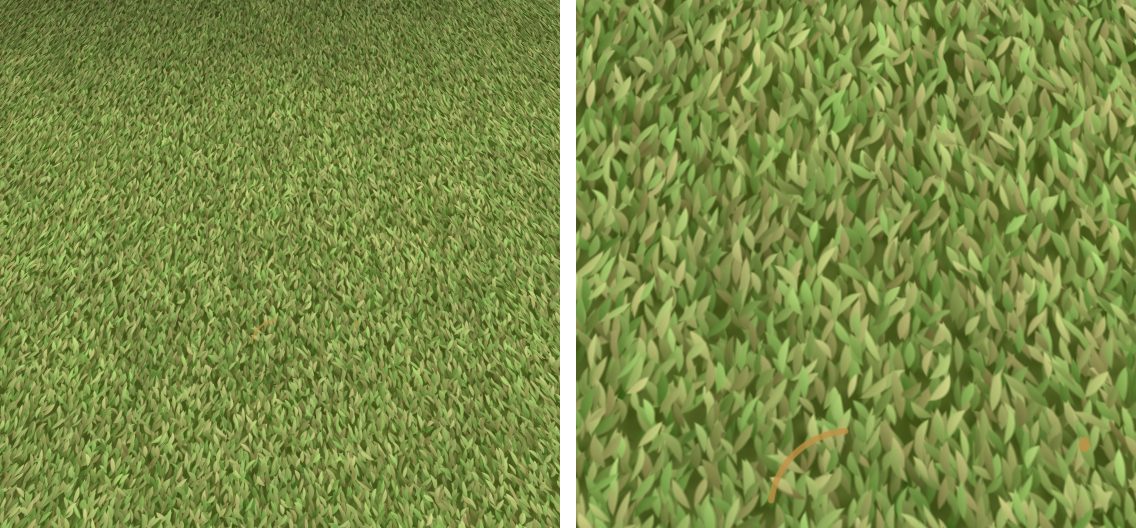
Left, the full canvas; right, a detail of the centre.
Give the GLSL for this texture, as a Shadertoy shader.

```glsl
// A mown lawn seen at a slant: short curved blades, small far off and larger near.
// Each layer scatters one blade per cell of a perspective grid; layers are painted
// from the dark soil upward, and a dry curled stalk lies on top.

const vec3 SHADE_GREEN = vec3(0.22, 0.28, 0.06);
const vec3 LIGHT_GREEN = vec3(0.68, 0.76, 0.44);
const vec3 STRAW_SHIFT = vec3(0.07, -0.01, 0.035);
const vec3 DRY_STALK = vec3(0.76, 0.57, 0.27);
const float CELL = 0.021;      // blade spacing at the near edge, in canvas widths
const float FAR_SCALE = 0.38;  // blade size at the far edge
const int LAYERS = 5;

// Four random values in 0..1 from a 2D seed
vec4 hash4(vec2 seed) {
    vec4 p = fract(seed.xyxy * vec4(0.1031, 0.1030, 0.0973, 0.1099));
    p += dot(p, p.wzxy + 33.33);
    return fract((p.xxyz + p.yzzw) * p.zywx);
}

float valueNoise(vec2 p) {
    vec2 i = floor(p);
    vec2 f = fract(p);
    f = f * f * (3.0 - 2.0 * f);
    float low = mix(hash4(i).x, hash4(i + vec2(1, 0)).x, f.x);
    float high = mix(hash4(i + vec2(0, 1)).x, hash4(i + vec2(1, 1)).x, f.x);
    return mix(low, high, f.y);
}

vec3 grassColor(float tone, float straw) {
    return mix(SHADE_GREEN, LIGHT_GREEN, tone) + STRAW_SHIFT * straw;
}

vec2 rotate(vec2 p, float angle) {
    float c = cos(angle);
    float s = sin(angle);
    return vec2(c * p.x + s * p.y, c * p.y - s * p.x);
}

// Blade around the origin: x = coverage, y = place along it (-1 root, 1 tip),
// z = signed place across it
vec3 blade(vec2 p, float angle, float halfLength, float halfWidth, float bend, float soft) {
    vec2 q = rotate(p, angle);
    float along = q.y / halfLength;
    float across = q.x + bend * (along * along - 0.3);
    float edge = abs(across) - halfWidth * (1.0 - along * along);
    float cover = 1.0 - smoothstep(-soft, soft, edge);
    cover *= 1.0 - smoothstep(0.8, 1.2, abs(along));
    return vec3(cover, clamp(along, -1.0, 1.0), clamp(across / halfWidth, -1.0, 1.0));
}

// Paints one layer of blades over the color below; height runs 0 (soil) to 1 (top)
vec3 paintLayer(vec3 below, vec2 ground, float seed, float height, float soft) {
    vec2 home = floor(ground);
    for (int row = 1; row >= -1; row--) {
        for (int col = -1; col <= 1; col++) {
            vec2 id = home + vec2(col, row);
            vec4 place = hash4(id + seed);
            vec4 look = hash4(id + seed + 211.3);
            float angle = (place.z + place.w - 1.0) * 1.15;
            float halfLength = mix(0.48, 0.78, look.x);
            float halfWidth = mix(0.13, 0.21, look.y);
            float bend = (fract(look.x * 17.0) - 0.5) * 0.34;
            vec3 b = blade(ground - id - place.xy, angle, halfLength, halfWidth, bend, soft);
            float tone = 0.45 + 0.30 * height + 0.58 * (look.z - 0.5);
            tone += 0.14 * b.y + 0.07 * b.z;
            below = mix(below, grassColor(tone, look.w * 2.0 - 1.0), b.x);
        }
    }
    return below;
}

// Distance to an arc centred on the origin, opening around a middle angle
float arcDistance(vec2 p, float radius, float middle, float halfAngle) {
    vec2 q = rotate(p, middle);
    float angle = clamp(atan(q.y, q.x), -halfAngle, halfAngle);
    return length(q - radius * vec2(cos(angle), sin(angle)));
}

void mainImage(out vec4 fragColor, in vec2 fragCoord) {
    vec2 uv = fragCoord / iResolution.xy;
    vec2 p = fragCoord / iResolution.x;
    float pixel = 1.0 / iResolution.x;

    // Perspective ground plane, keeping cells square on the canvas
    float aspect = iResolution.y / iResolution.x;
    float shrink = 1.0 - FAR_SCALE;
    float scale = 1.0 - shrink * uv.y;
    vec2 ground = vec2((p.x - 0.5) / scale, -log(scale) * aspect / shrink) / CELL;
    float soft = max(0.075, 0.9 * pixel / (scale * CELL));

    // Soil shadow, then blades from low to high
    vec3 color = grassColor(0.02 + 0.25 * valueNoise(ground * 2.0), 0.0);
    for (int i = 0; i < LAYERS; i++) {
        float height = float(i) / float(LAYERS - 1);
        vec2 shift = vec2(0.37, 0.61) * float(i);
        color = paintLayer(color, ground + shift, 37.7 * float(i) + 90.0, height, soft);
    }

    // Uneven growth and the dim far edge
    float patches = valueNoise(ground * 0.22 + 40.0) + valueNoise(ground * 0.5 + 70.0) - 1.0;
    float dim = smoothstep(0.72, 1.05, uv.y) * mix(0.30, 0.16, uv.x);
    color *= 1.02 + 0.09 * patches - dim;

    // Curled dry stalk and a crumb beside it
    float stalk = arcDistance(p - vec2(0.497, 0.324), 0.048, 2.32, 0.68) - 0.0018;
    float crumb = length((p - vec2(0.636, 0.364)) * vec2(1.0, 0.7)) - 0.0032;
    float dry = 1.0 - smoothstep(-pixel, pixel, min(stalk, crumb));
    color = mix(color, DRY_STALK, 0.8 * dry);

    fragColor = vec4(clamp(color, 0.0, 1.0), 1.0);
}
```
